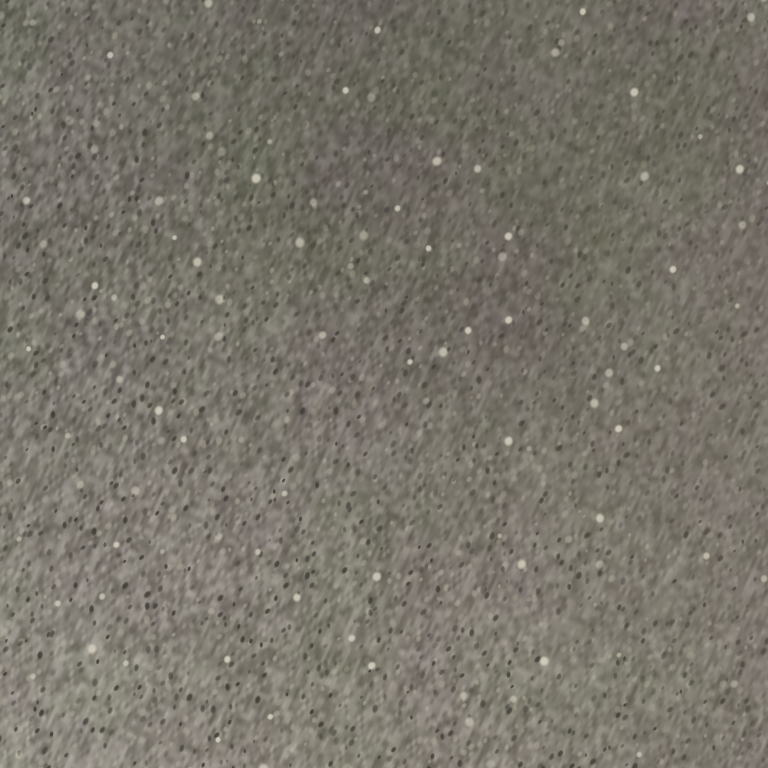
This texture is drawn by a three.js fragment shader. Its source:

```glsl
// Fine speckled stone in soft, uneven light: a warm grey ground with slanted grain,
// scattered dark chips, pale chips and a few bright round flecks.
// Grain is value noise in a tilted frame; chips are jittered ellipses on hashed grids.

varying vec2 vUv;

const vec3 WARM_CAST = vec3(0.019, 0.0, -0.040);
const vec3 COOL_CAST = vec3(0.008, 0.0, -0.030);
const vec3 DARK_CHIP = vec3(0.23, 0.22, 0.20);
const vec3 PALE_CHIP = vec3(0.70, 0.68, 0.61);
const vec3 BRIGHT_FLECK = vec3(0.84, 0.82, 0.75);

const float LIGHT_TOP_LEFT = 0.435;
const float LIGHT_TOP_RIGHT = 0.425;
const float LIGHT_LOW_LEFT = 0.585;
const float LIGHT_LOW_RIGHT = 0.480;
const float TOP_SHADE = 0.035;

const float GRAIN_TILT = 0.42;
const vec2 FINE_GRAIN = vec2(230.0, 120.0);
const vec2 COARSE_GRAIN = vec2(115.0, 65.0);
const float FINE_CONTRAST = 0.15;
const float COARSE_CONTRAST = 0.10;
const float BLOTCH_CONTRAST = 0.035;
const float TINT_CONTRAST = 0.022;

float hash(vec2 p) {
  return fract(sin(dot(p, vec2(127.1, 311.7))) * 43758.5453);
}

float noise(vec2 p) {
  vec2 cell = floor(p);
  vec2 f = fract(p);
  f = f * f * (3.0 - 2.0 * f);
  float low = mix(hash(cell), hash(cell + vec2(1.0, 0.0)), f.x);
  float high = mix(hash(cell + vec2(0.0, 1.0)), hash(cell + vec2(1.0, 1.0)), f.x);
  return mix(low, high, f.y);
}

vec2 tilt(vec2 p, float angle) {
  float c = cos(angle);
  float s = sin(angle);
  return vec2(c * p.x - s * p.y, s * p.x + c * p.y);
}

// Coverage of soft ellipses; share is the fraction of grid cells that hold one.
float chips(vec2 p, float cells, float share, float radius, float stretch, float seed) {
  vec2 home = floor(p * cells);
  float cover = 0.0;
  for (int j = -1; j <= 1; j++) {
    for (int i = -1; i <= 1; i++) {
      vec2 cell = home + vec2(float(i), float(j));
      vec2 key = cell + seed;
      vec2 jitter = vec2(hash(key + 3.7), hash(key + 9.2));
      float angle = GRAIN_TILT + 0.9 * (hash(key + 17.3) - 0.5);
      vec2 d = tilt(p - (cell + jitter) / cells, angle);
      float size = radius * mix(0.6, 1.25, hash(key + 23.9));
      float dist = length(d / vec2(1.0, stretch)) / size;
      float strength = mix(0.35, 1.0, hash(key + 31.4));
      float present = step(hash(key), share);
      cover = max(cover, present * strength * (1.0 - smoothstep(0.45, 1.25, dist)));
    }
  }
  return cover;
}

// Light falls from the lower left and fades to a shaded upper middle.
float lighting(vec2 p) {
  float rise = 1.0 - pow(1.0 - p.y, 1.6);
  float low = mix(LIGHT_LOW_LEFT, LIGHT_LOW_RIGHT, sqrt(p.x));
  float top = mix(LIGHT_TOP_LEFT, LIGHT_TOP_RIGHT, p.x);
  vec2 d = (p - vec2(0.52, 0.92)) / vec2(0.32, 0.38);
  return mix(low, top, rise) - TOP_SHADE * exp(-dot(d, d));
}

void main() {
  vec2 p = clamp(vUv, 0.0, 1.0);
  vec2 grainUv = tilt(p, GRAIN_TILT);

  // Ground: broad light, faint cloudy blotches and colour drift
  float light = lighting(p) + BLOTCH_CONTRAST * (noise(p * 7.0 + 4.0) - 0.5);
  float warmth = clamp(0.85 - 0.6 * p.y + 0.5 * p.x, 0.0, 1.0);
  vec3 color = vec3(light) + mix(COOL_CAST, WARM_CAST, warmth);
  float drift = noise(p * 9.0 + 31.0) + 0.6 * noise(p * 38.0 + 53.0) - 0.8;
  color += TINT_CONTRAST * drift * vec3(0.4, -0.5, 0.7);

  // Slanted grain, calmer towards the upper right
  float calm = smoothstep(0.5, 1.7, p.x + p.y);
  float grain = FINE_CONTRAST * (noise(grainUv * FINE_GRAIN + 60.0) - 0.5);
  grain += COARSE_CONTRAST * (noise(grainUv * COARSE_GRAIN + 90.0) - 0.5);
  color += grain * mix(1.1, 0.7, calm);

  // Chips and flecks
  float fade = mix(1.0, 0.6, calm);
  float pale = chips(p, 58.0, 0.42, 0.0036, 1.35, 11.0);
  float dark = chips(p, 62.0, 0.42, 0.0030, 1.6, 47.0);
  float bright = chips(p, 22.0, 0.24, 0.0054, 1.1, 83.0);
  color = mix(color, PALE_CHIP, 0.60 * fade * pale);
  color = mix(color, DARK_CHIP, 0.85 * fade * dark);
  color = mix(color, BRIGHT_FLECK, 0.90 * bright);

  gl_FragColor = vec4(color, 1.0);
}
```
